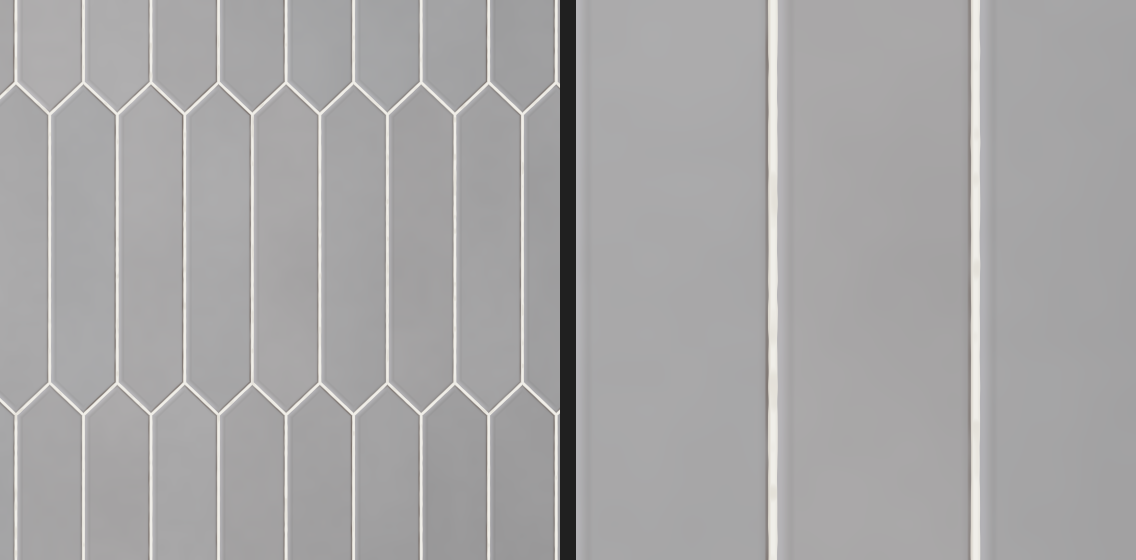
Left, the full canvas; right, a detail of the centre.
A WebGL 1 fragment shader for this pattern:

```glsl
precision highp float;
// Tall glossy grey picket tiles in staggered rows, set in thin off-white grout.

uniform vec2 u_resolution;

const vec2 PITCH = vec2(0.1206, 0.5365);

float hash(vec2 p) {
  vec3 q = fract(p.xyx * vec3(0.1031, 0.1030, 0.0973));
  q += dot(q, q.yzx + 33.33);
  return fract((q.x + q.y) * q.z);
}

float noise(vec2 p) {
  vec2 i = floor(p);
  vec2 f = fract(p);
  f = f * f * (3.0 - 2.0 * f);
  return mix(mix(hash(i), hash(i + vec2(1.0, 0.0)), f.x),
             mix(hash(i + vec2(0.0, 1.0)), hash(i + 1.0), f.x), f.y);
}

// Returns distance inside the tile's edge, local x and y, and column.
vec4 picketTile(vec2 uv, float row) {
  float x = uv.x - 0.149 - 0.5 * PITCH.x * mod(row, 2.0);
  float column = floor(x / PITCH.x + 0.5);
  vec2 p = vec2(x - column * PITCH.x, uv.y - 0.556 - row * PITCH.y);
  vec2 a = abs(p);
  float side = 0.5 * PITCH.x - a.x;
  float point = (0.2969 - a.y - 0.95 * a.x) / 1.379;
  return vec4(min(side, point), p, column);
}

void main() {
  vec2 uv = gl_FragCoord.xy / u_resolution;
  float pixel = 1.0 / min(u_resolution.x, u_resolution.y);

  // The two nearest rows interlock; the containing tile has the larger distance.
  float row = floor((uv.y - 0.556) / PITCH.y);
  vec4 tile = picketTile(uv, row);
  vec4 above = picketTile(uv, row + 1.0);
  if (above.x > tile.x) {
    tile = above;
    row += 1.0;
  }
  float edge = tile.x;
  vec2 local = tile.yz;
  vec2 id = vec2(tile.w, row) + 20.0;

  // Glaze: broad light falloff, a tone per tile and soft mottling
  float light = 0.671 - 0.045 * smoothstep(0.1, 1.0, uv.x)
              - 0.025 * smoothstep(0.45, 0.0, uv.y);
  light += 0.022 * (hash(id) - 0.5);
  light += 0.022 * (noise(uv * vec2(9.0, 6.0) + id * 3.7) - 0.5);
  light += 0.008 * (noise(uv * 45.0) - 0.5);
  float warmth = hash(id + 7.3) - 0.5;
  vec3 color = light + vec3(0.008, -0.001, -0.004) * warmth + vec3(0.0, -0.003, 0.001);

  // Rounded rim: pale on the left, slightly shaded on the right
  float leftSide = smoothstep(0.01, -0.01, local.x);
  float rim = smoothstep(0.0095, 0.004, edge);
  color += rim * mix(vec3(-0.025), vec3(0.045, 0.045, 0.055), leftSide);
  float innerLine = smoothstep(0.003, 0.0, abs(edge - 0.011));
  color -= 0.02 * innerLine * leftSide;

  // Broken brown shadow where the grout meets the right edge
  float wear = noise(vec2(uv.y * 55.0, id.x * 5.0 + id.y));
  float shadow = smoothstep(0.0046 + pixel, 0.0036, edge) * (1.0 - leftSide);
  shadow *= mix(0.35, 1.0, hash(id + 3.1)) * mix(0.45, 1.0, wear);
  color = mix(color, vec3(0.47, 0.43, 0.41), shadow);

  // Grout: slightly uneven width, creamier toward its shaded flank
  float halfWidth = 0.0027 + 0.0005 * (noise(uv * 110.0) - 0.5);
  float grout = 1.0 - smoothstep(halfWidth - 0.6 * pixel, halfWidth + 0.6 * pixel, edge);
  float cream = smoothstep(0.0006, 0.0026, edge) * mix(0.9, 0.3, leftSide);
  cream = max(cream, 0.5 * smoothstep(0.6, 0.95, noise(uv * 75.0 + 9.0)));
  vec3 groutColor = mix(vec3(0.94, 0.935, 0.915), vec3(0.85, 0.83, 0.79), cream);
  color = mix(color, groutColor, grout);

  gl_FragColor = vec4(color, 1.0);
}
```
